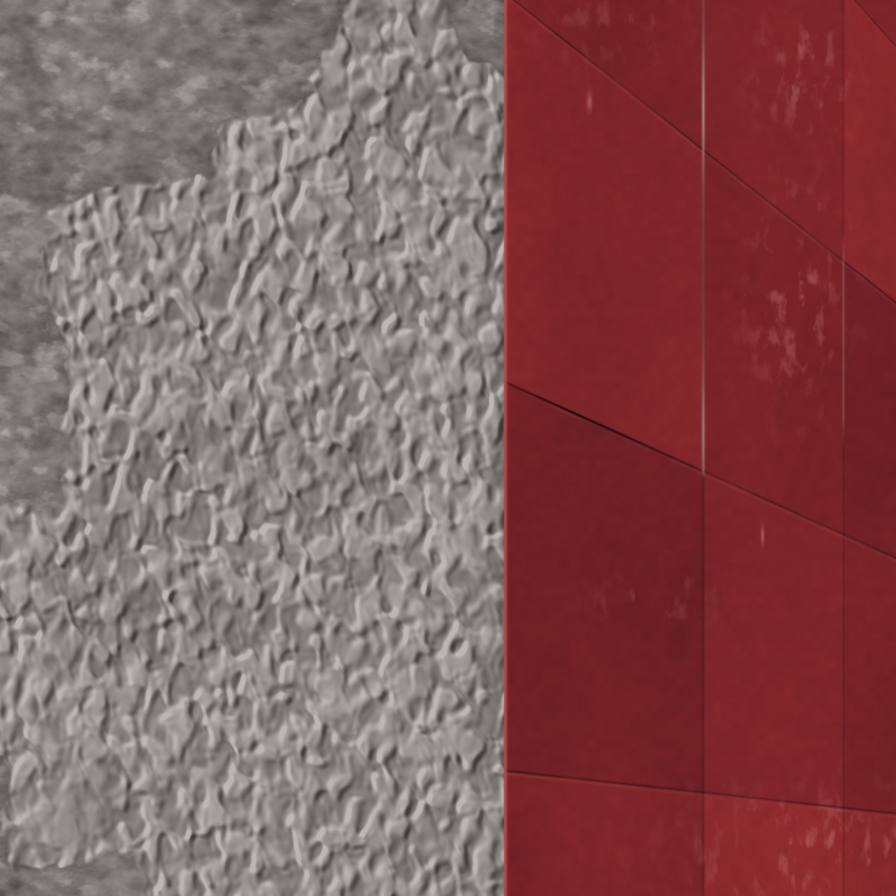
Reproduce this texture procedurally as a Shadertoy shader.

```glsl
// Flaking grey stucco on the left, meeting a wall of red metal panels on the right.
// The stucco is embossed clumpy noise with a stepped bare patch; the panel seams
// come from one perspective formula, with scuffs made from stretched noise.

#define WALL_EDGE 0.5625
#define SEAM_A 0.785
#define SEAM_B 0.9414
#define ROW_START 0.1155
#define ROW_STEP 0.3585
#define CONVERGENCE 0.95
#define GRAIN vec2(92.0, 64.0)
#define RELIEF 0.21
#define RED_DARK vec3(0.42, 0.12, 0.145)
#define RED_LIGHT vec3(0.58, 0.175, 0.185)
#define SCUFF vec3(0.74, 0.45, 0.46)

float hash(vec2 p) {
    vec3 q = fract(vec3(p.xyx) * 0.1031);
    q += dot(q, q.yzx + 33.33);
    return fract((q.x + q.y) * q.z);
}

float noise(vec2 p) {
    vec2 i = floor(p), f = fract(p);
    f = f * f * (3.0 - 2.0 * f);
    return mix(mix(hash(i), hash(i + vec2(1, 0)), f.x),
               mix(hash(i + vec2(0, 1)), hash(i + vec2(1, 1)), f.x), f.y);
}

float fbm(vec2 p) {
    float sum = 0.0, amp = 0.5;
    for (int i = 0; i < 4; i++) {
        sum += amp * noise(p);
        p = mat2(1.6, 1.2, -1.2, 1.6) * p + 7.3;
        amp *= 0.5;
    }
    return sum / 0.9375;
}

float blob(vec2 p, vec2 center, vec2 size) {
    vec2 d = (p - center) / size;
    return exp(-dot(d, d));
}

float line(float d, float width) {
    return exp(-d * d / (width * width));
}

// Small rounded clumps on a turned grid, with finer grit on top
float stuccoHeight(vec2 p) {
    vec2 q = mat2(0.88, 0.47, -0.47, 0.88) * (p * GRAIN);
    q += 0.9 * (vec2(noise(q * 0.7 + 40.0), noise(q * 0.7 + 17.0)) - 0.5);
    return smoothstep(0.2, 0.8, noise(q)) + 0.45 * noise(q.yx * 1.9 + 5.0);
}

// Signed distance to the bare areas, negative where the stucco is missing
float bareDistance(vec2 p) {
    p += 0.045 * (vec2(fbm(p * 18.0), fbm(p * 18.0 + 31.0)) - 0.5);
    p += 0.012 * (vec2(noise(p * 75.0), noise(p * 75.0 + 11.0)) - 0.5);
    float d = max(p.x - 0.072 + 0.03 * line(p.y - 0.70, 0.06), 0.433 - p.y);
    d = min(d, max(p.x - 0.245, 0.755 + 0.21 * p.x - p.y));
    d = min(d, max(p.x - 0.345 - 0.55 * max(p.y - 0.91, 0.0), 0.735 + 0.46 * p.x - p.y));
    d = min(d, max(0.48 - p.x, 1.41 - 0.88 * p.x - p.y));
    d = min(d, max(p.x - 0.165, p.y - 0.022 - 0.25 * p.x));
    return min(d, max(p.x - 0.016, p.y - 0.16));
}

vec3 plaster(vec2 p, float px) {
    float h = stuccoHeight(p);
    float slope = h - stuccoHeight(p + vec2(-0.0048, 0.0036));
    float d = bareDistance(p);
    float calm = 1.0 - 0.6 * blob(p, vec2(0.075, 0.085), vec2(0.05, 0.045));
    float coat = 0.53 + calm * (RELIEF * slope + 0.10 * (h - 0.72));
    coat += 0.12 * (fbm(p * 10.0) - 0.5) + 0.03 * (1.0 - calm);
    coat += 0.04 * exp(-abs(d) / 0.005);

    // Bare ground is darker, finely mottled and shadowed under the broken edge
    float bare = 0.445 + 0.26 * (fbm(p * vec2(60.0, 85.0)) - 0.5);
    bare += 0.16 * (fbm(p * 11.0 + 9.0) - 0.5);
    bare += 0.10 * smoothstep(0.58, 0.76, fbm(p * vec2(38.0, 55.0) + 21.0));
    bare -= 0.07 * exp(-abs(d) / 0.007);

    float g = mix(bare, coat, smoothstep(-0.004 - px, 0.004 + px, d));
    g -= 0.04 * smoothstep(0.02, 0.0, WALL_EDGE - p.x);
    return clamp(g, 0.24, 0.72) + vec3(0.012, -0.004, -0.012);
}

vec3 panels(vec2 p, float px) {
    // Sloping rows flatten toward the foot of the wall
    float fan = 1.0 - CONVERGENCE * (p.x - SEAM_A);
    float row = (p.y / fan - ROW_START) / ROW_STEP;
    int r = int(clamp(floor(row) + 1.0, 0.0, 4.0));
    float c0[5] = float[5](0.35, 0.10, 0.50, 0.32, 0.30);
    float c1[5] = float[5](0.78, 0.42, 0.28, 0.38, 0.38);
    float c2[5] = float[5](0.62, 0.24, 0.12, 0.62, 0.28);
    float tone = mix(c0[r], c1[r], smoothstep(-px, px, p.x - SEAM_A));
    tone = mix(tone, c2[r], smoothstep(-px, px, p.x - SEAM_B));
    tone += 0.5 * (fbm(p * vec2(9.0, 6.0)) - 0.5) + 0.35 * (fbm(p * 100.0) - 0.5);
    vec3 col = mix(RED_DARK, RED_LIGHT, clamp(tone, -0.2, 1.2));

    // Scuffs gather in a few worn places
    float wear = blob(p, vec2(0.89, 0.67), vec2(0.05, 0.11)) + blob(p, vec2(0.90, 0.92), vec2(0.05, 0.06))
               + blob(p, vec2(0.91, 0.05), vec2(0.13, 0.06)) + 0.7 * blob(p, vec2(0.73, 0.33), vec2(0.06, 0.03))
               + 0.5 * blob(p, vec2(0.68, 0.97), vec2(0.08, 0.04));
    float streak = smoothstep(0.52, 0.82, fbm(p * vec2(95.0, 48.0) + 3.0));
    col = mix(col, SCUFF, clamp(0.5 * wear * streak, 0.0, 0.5));
    float nick = blob(p, vec2(0.658, 0.886), vec2(0.003, 0.010)) + blob(p, vec2(0.851, 0.402), vec2(0.002, 0.010));
    col = mix(col, SCUFF, 0.6 * nick);

    // Row joints: thin faint grooves, one gaping dark, some with a pale lip
    float joint = (row - floor(row + 0.5)) * ROW_STEP * fan;
    float gape = blob(p, vec2(0.67, 0.53), vec2(0.11, 0.09)) * step(p.x, SEAM_A);
    float weight = 0.12 + 0.25 * noise(p * 22.0) + 0.45 * gape;
    col *= 1.0 - weight * line(joint, 0.0011 + 0.4 * px);
    col += 0.05 * noise(p * 30.0 + 8.0) * line(joint + 0.003, 0.002);

    // Upright joints, the first one catching the light on its upper half
    float shine = smoothstep(0.465, 0.475, p.y);
    float glint = 0.22 + 0.6 * line(p.y - 0.88, 0.07) + 0.5 * line(p.y - 0.52, 0.06);
    vec3 gleam = mix(col * 0.82, vec3(0.70, 0.57, 0.55), shine * min(glint, 1.0));
    col = mix(col, gleam, line(p.x - SEAM_A, 0.0013 + 0.4 * px));
    float lit = smoothstep(0.50, 0.54, p.y) * smoothstep(0.75, 0.70, p.y);
    col = mix(col, mix(col * 0.88, SCUFF, 0.4 * lit), line(p.x - SEAM_B, 0.001 + 0.4 * px));

    // Bright folded corner beside the plaster
    return mix(col, vec3(0.74, 0.32, 0.32), 0.85 * line(p.x - WALL_EDGE - 0.001, 0.0026));
}

void mainImage(out vec4 fragColor, in vec2 fragCoord) {
    vec2 p = fragCoord / iResolution.xy;
    float px = 1.0 / iResolution.y;
    float side = smoothstep(-px, px, p.x - WALL_EDGE);
    fragColor = vec4(mix(plaster(p, px), panels(p, px), side), 1.0);
}
```
